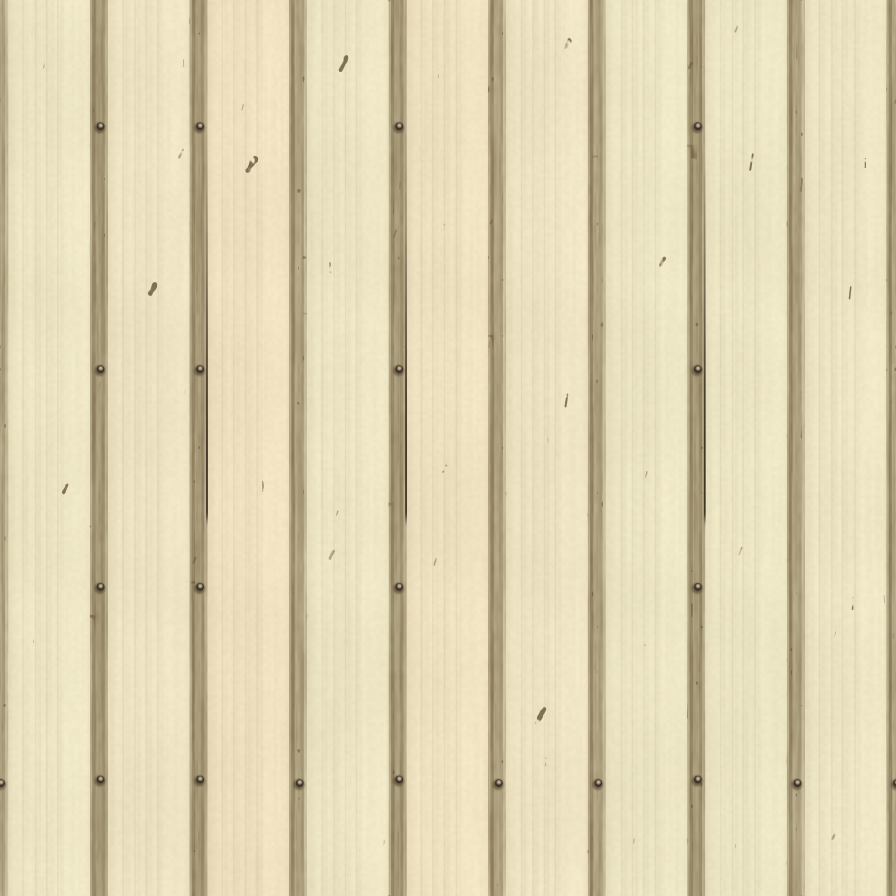
Write a Shadertoy shader that draws this texture.

```glsl
// Cream ribbed metal siding: nine grooved panels with rivets, grime and scratches.

const float RIBS = 9.0;
const float TAU = 6.28318;

float hash(vec2 p) {
    vec3 q = fract(vec3(p.xyx) * vec3(0.1031, 0.1030, 0.0973));
    q += dot(q, q.yzx + 33.33);
    return fract((q.x + q.y) * q.z);
}

// Value noise that wraps after a whole number of cells
float noise(vec2 uv, vec2 cells) {
    vec2 p = uv * cells, i = floor(p), f = fract(p);
    f = f * f * (3.0 - 2.0 * f);
    vec2 a = mod(i, cells), b = mod(i + 1.0, cells);
    return mix(mix(hash(a), hash(vec2(b.x, a.y)), f.x),
               mix(hash(vec2(a.x, b.y)), hash(b), f.x), f.y);
}

// Soft-edged strip from a to b
float strip(float x, float a, float b, float w) {
    return smoothstep(a - w, a + w, x) - smoothstep(b - w, b + w, x);
}

// One slanted scratch in some of the wrapping cells
float scratches(vec2 uv, vec2 cells, float chance, float size, float px) {
    vec2 id = mod(floor(uv * cells), cells);
    float pick = hash(id + 17.0), lean = hash(id + 71.0);
    vec2 centre = 0.3 + 0.4 * vec2(hash(id + 31.0), hash(id + 53.0));
    vec2 p = (fract(uv * cells) - centre) / cells;
    vec2 dir = normalize(vec2(lean * 0.7 - 0.1, 1.0));
    float reach = size * (0.4 + 0.6 * hash(id + 97.0));
    p -= dir * clamp(dot(p, dir), -reach, reach);
    float ragged = noise(uv, vec2(230.0, 190.0));
    float radius = size * (0.03 + 0.4 * lean * lean * ragged);
    return step(pick, chance) * smoothstep(0.15, 0.55, ragged)
         * (1.0 - smoothstep(radius - 0.5 * px, radius + px, length(p)));
}

void mainImage(out vec4 fragColor, in vec2 fragCoord) {
    vec2 uv = fragCoord / iResolution.xy;
    float px = 1.0 / iResolution.y;
    float w = max(0.55 * RIBS * px, 0.006);
    float v = fract(uv.x * RIBS);                    // across a panel
    float u = fract(uv.x * RIBS + 0.5) - 0.5;        // from the groove centre
    float panel = mod(floor(uv.x * RIBS), RIBS);
    int rib = int(mod(floor(uv.x * RIBS + 0.5), RIBS));
    float riveted = float((150 >> rib) & 1);
    float seamed = float((148 >> rib) & 1);

    // Panel paint: warmer or cooler per panel, with slow stains
    vec3 col = vec3(0.932, 0.894, 0.764);
    col += vec3(0.006, -0.009, -0.008) * (hash(vec2(panel, 5.0)) * 2.0 - 0.8);
    col += 0.006 * sin(TAU * (uv.y + 2.0 * uv.x) + 2.0 * sin(TAU * 3.0 * uv.y));
    col += 0.010 * smoothstep(0.58, 0.66, v);

    // Shallow pleats and the shaded lips beside each groove
    float shade = 0.09 * (1.0 - smoothstep(0.08, 0.2, v)) + 0.05 * smoothstep(0.86, 0.9, v);
    for (int i = 0; i < 4; i++) {
        float x = 0.23 + 0.115 * float(i) + 0.012 * (hash(vec2(panel, float(i))) - 0.5);
        shade += 0.075 * strip(v, x, x + 0.014, w) + 0.035 * strip(v, x, x + 0.065, w);
    }
    float streak = noise(uv, vec2(270.0, 7.0));
    shade += 0.05 * (streak - 0.4) + 0.05 * (noise(uv, vec2(256.0, 256.0)) - 0.5);

    // Groove: dark left wall, worn floor, darker fold, pale right wall
    float groove = strip(u, -0.098, 0.086, w);
    float depth = 0.60 * strip(u, -0.098, -0.074, w)
                + 0.93 * strip(u, -0.074, -0.040, w)
                + (0.64 + 0.08 * riveted) * strip(u, -0.040, 0.020, w)
                + (0.72 + 0.14 * riveted) * strip(u, 0.020, 0.052, w)
                + (0.43 + 0.16 * riveted) * strip(u, 0.052, 0.086, w);
    float grime = noise(uv, vec2(450.0, 16.0)) + 0.5 * noise(uv, vec2(360.0, 90.0)) - 0.75;
    shade = mix(shade, depth + 0.20 * grime, groove);
    col = mix(col, vec3(0.55, 0.49, 0.36), shade);

    // Open black seam, strongest at its lower end
    float seam = strip(u, 0.070, 0.088, w) * smoothstep(0.41, 0.43, uv.y)
               * (1.0 - smoothstep(0.48, 0.90, uv.y));
    col = mix(col, vec3(0.17, 0.13, 0.08), 0.85 * seam * seamed);

    // Scratches, specks and rust spots
    float marks = 0.75 * scratches(uv, vec2(RIBS, 8.0), 0.2, 0.011, px)
                + 0.4 * scratches(uv + 0.37, vec2(18.0, 22.0), 0.09, 0.0045, px);
    marks += 0.5 * groove * smoothstep(0.93, 0.99, noise(uv, vec2(180.0, 80.0)));
    col = mix(col, vec3(0.36, 0.29, 0.19), min(marks, 1.0));

    // Rivets: full columns on some grooves, the lowest row on all
    for (int i = 0; i < 4; i++) {
        float k = float(i);
        float y = 0.130 + 0.201 * k + 0.014 * k * k - 0.004 * (1.0 - riveted);
        float present = i == 0 ? 1.0 : riveted;
        vec2 p = vec2((u - 0.01) / RIBS, uv.y - y);
        float shadow = 1.0 - smoothstep(0.003, 0.0085, length(p + vec2(0.0008, 0.0015)));
        float head = 1.0 - smoothstep(0.0043 - 0.6 * px, 0.0043 + 0.6 * px, length(p));
        float glint = 1.0 - smoothstep(0.0005, 0.0038, length(p - vec2(0.0002, 0.001)));
        col = mix(col, vec3(0.28, 0.23, 0.16), 0.65 * shadow * present);
        col = mix(col, mix(vec3(0.24, 0.20, 0.15), vec3(0.75, 0.71, 0.62), glint), head * present);
    }
    fragColor = vec4(clamp(col, 0.0, 1.0), 1.0);
}
```
